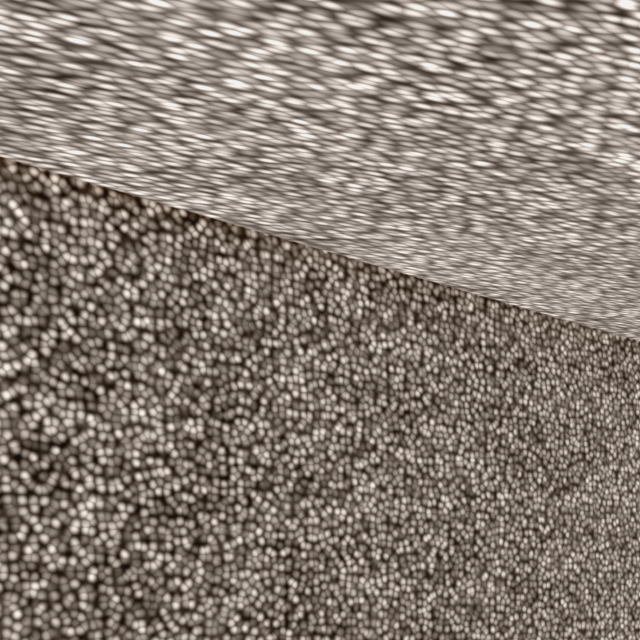
A WebGL 2 fragment shader for this texture:

```glsl
#version 300 es
precision highp float;
// Rough grainy wall meeting a paler streaked plane along a slanted edge.
// Both surfaces use projective coordinates that shrink toward a vanishing
// point on the right; cellular grains and value noise give the tone.

uniform vec2 u_resolution;
out vec4 outColor;

const float EDGE_LEFT = 0.755;           // edge height at the left side
const float EDGE_SLOPE = -0.289;
const float RECEDE = 0.4;                // loss of scale per unit of x
const vec2 WALL_CELL = vec2(0.0160, 0.0150);
const vec2 PLANE_CELL = vec2(0.0115, 0.0070);
const float WALL_TONE = 0.405;
const float PLANE_TONE = 0.575;
const float WALL_CONTRAST = 0.74;
const float PLANE_CONTRAST = 0.76;
const float GRAIN_MEAN = 0.38;
const vec3 WARM_TINT = vec3(0.045, 0.0, -0.038);
const int SAMPLES = 2;                   // supersampling per axis

vec2 hash2(vec2 p) {
  vec3 q = fract(p.xyx * vec3(0.1031, 0.1030, 0.0973));
  q += dot(q, q.yzx + 33.33);
  return fract((q.xx + q.yz) * q.zy);
}

float valueNoise(vec2 p) {
  vec2 i = floor(p), f = fract(p);
  f = f * f * (3.0 - 2.0 * f);
  float low = mix(hash2(i).x, hash2(i + vec2(1, 0)).x, f.x);
  float high = mix(hash2(i + vec2(0, 1)).x, hash2(i + vec2(1, 1)).x, f.x);
  return mix(low, high, f.y);
}

// Rounded grains of random brightness around jittered cell points.
float grains(vec2 p) {
  vec2 cell = floor(p);
  float brightest = 0.0;
  for (int y = -1; y <= 1; y++) {
    for (int x = -1; x <= 1; x++) {
      vec2 id = cell + vec2(x, y);
      vec2 center = id + 0.5 + 0.8 * (hash2(id) - 0.5);
      float glow = 1.0 - smoothstep(0.08, 0.85, length(p - center));
      brightest = max(brightest, glow * mix(0.35, 1.0, hash2(id + 71.3).y));
    }
  }
  return brightest;
}

// Signed texture: grains, finer noise and broad mottling.
float roughness(vec2 p) {
  float fine = valueNoise(p * 1.7 + 19.0) - 0.5;
  float broad = valueNoise(p * 0.23 + 5.0) - 0.5;
  return grains(p) - GRAIN_MEAN + 0.34 * fine + 0.16 * broad;
}

vec3 wallColor(vec2 uv, float below) {
  float scale = 1.0 - RECEDE * uv.x;
  float horizon = EDGE_LEFT + EDGE_SLOPE / RECEDE;
  vec2 surface = vec2(uv.x, uv.y - horizon) / scale;
  float texture1 = roughness(surface / WALL_CELL + 200.0);
  float contrast = WALL_CONTRAST * mix(1.0, 0.78, uv.x);
  float tone = WALL_TONE + 0.035 * uv.x * (1.0 - uv.y) + contrast * texture1;
  // Contact shade just under the edge, with slightly warmer grains.
  float contact = exp(-below / 0.022) * (1.0 - 0.6 * uv.x);
  tone -= 0.10 * contact;
  return vec3(tone) + WARM_TINT * (1.0 + 0.5 * contact);
}

vec3 planeColor(vec2 uv, float above) {
  float scale = 1.0 - RECEDE * uv.x - above * RECEDE / EDGE_SLOPE;
  vec2 surface = vec2(1.0, above) / scale;
  float texture1 = roughness(surface / PLANE_CELL + 60.0);
  // Streaks flatten and fade where the surface recedes.
  float nearness = smoothstep(0.5, 1.35, scale);
  float tone = PLANE_TONE + PLANE_CONTRAST * mix(0.62, 1.0, nearness) * texture1;
  return vec3(tone) + WARM_TINT * 0.9;
}

vec3 shade(vec2 uv, float pixel) {
  float height = uv.y - (EDGE_LEFT + EDGE_SLOPE * uv.x);
  vec3 wall = wallColor(uv, max(-height, 0.0));
  vec3 plane = planeColor(uv, max(height, 0.0));
  return mix(wall, plane, smoothstep(-pixel, pixel, height));
}

void main() {
  float pixel = 1.0 / u_resolution.y;
  vec3 total = vec3(0.0);
  for (int j = 0; j < SAMPLES; j++) {
    for (int i = 0; i < SAMPLES; i++) {
      vec2 offset = (vec2(i, j) + 0.5) / float(SAMPLES) - 0.5;
      vec2 uv = (gl_FragCoord.xy + offset) / u_resolution;
      total += clamp(shade(uv, pixel), 0.06, 0.95);
    }
  }
  outColor = vec4(total / float(SAMPLES * SAMPLES), 1.0);
}
```
